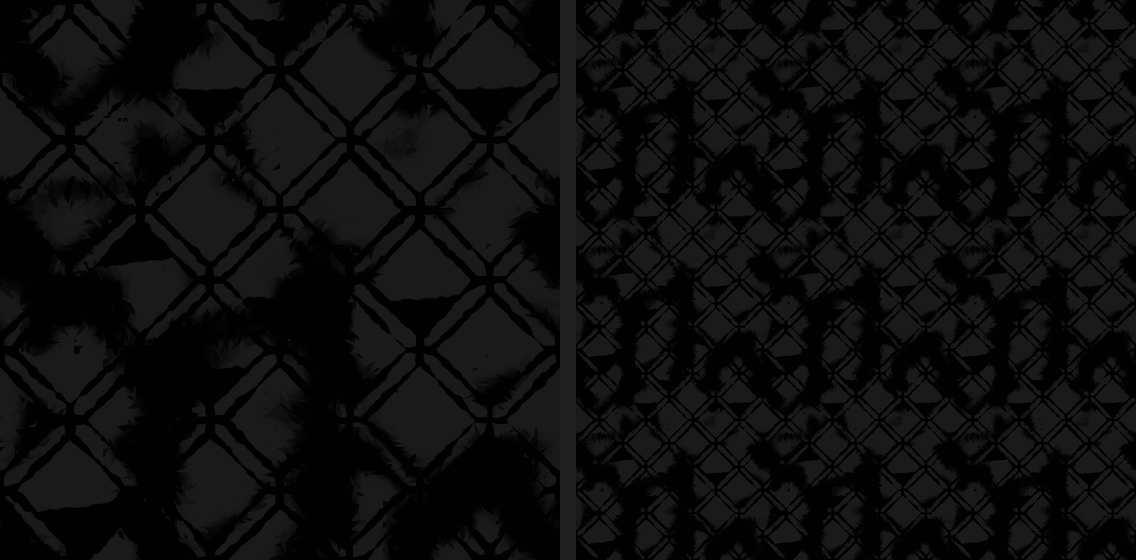
Left: one tile. Right: repeated 3 by 3.
A three.js fragment shader for this texture map:

```glsl
// Worn diamond paving: a 4 by 4 diagonal lattice of dark square slabs framed by
// narrow chamfered strips with black joints. Wrapped noise lays soot patches, and
// small leaf-shaped flakes break up their borders. Everything tiles.
varying vec2 vUv;

const float REPEATS = 4.0;
const float FLAKES = 38.0;
const vec3 STONE = vec3(0.1);
const vec3 SOOT = vec3(0.002);

vec3 hash3(vec2 key, float seed) {
  vec3 p = fract(vec3(key, seed) * vec3(0.1031, 0.1030, 0.0973) + 0.137);
  p += dot(p, p.yxz + 33.33);
  return fract((p.xxy + p.yxx) * p.zyx);
}

// Value noise that wraps after a whole number of cells
float noise(vec2 uv, float period) {
  vec2 p = uv * period;
  vec2 i = floor(p);
  vec2 f = fract(p);
  f = f * f * (3.0 - 2.0 * f);
  float a = hash3(mod(i, period), period).x;
  float b = hash3(mod(i + vec2(1.0, 0.0), period), period).x;
  float c = hash3(mod(i + vec2(0.0, 1.0), period), period).x;
  float d = hash3(mod(i + 1.0, period), period).x;
  return mix(mix(a, b, f.x), mix(c, d, f.x), f.y);
}

// Canvas position to the diagonal lattice, whose slabs sit on whole numbers
vec2 toLattice(vec2 uv) {
  return REPEATS * vec2(uv.x + uv.y, uv.x - uv.y);
}

// Wrapped whole-number key of a slab centre or an edge midpoint
vec2 latticeKey(vec2 g) {
  return mod(floor(vec2(g.x + g.y, g.x - g.y) * 2.0 + 0.5), 4.0 * REPEATS);
}

float fill(float dist) {
  return 1.0 - smoothstep(-0.007, 0.007, dist);
}

// Square slab; some lose a corner to a nearly level straight cut
float slab(vec2 q, vec2 key, float wobble) {
  vec3 h = hash3(key, 3.0);
  float dist = max(abs(q.x), abs(q.y)) - 0.395 + 0.03 * h.x;
  vec2 p = 0.5 * vec2(q.x + q.y, q.x - q.y);
  float side = h.y < 0.5 ? -1.0 : 1.0;
  float cut = side * p.y + (h.x - 0.5) * 0.4 * p.x - 0.13;
  if (h.z < 0.25) dist = max(dist, cut);
  return fill(dist + wobble * 0.7);
}

// Strip along the nearest lattice edge, tapered, with pointed ends
float strip(vec2 g, vec2 id, float wobble) {
  vec2 q = g - id;
  bool onX = abs(q.x) > abs(q.y);
  vec2 edge = onX ? vec2(floor(g.x) + 0.5, id.y) : vec2(id.x, floor(g.y) + 0.5);
  float across = 0.5 - (onX ? abs(q.x) : abs(q.y));
  float along = onX ? q.y : q.x;
  vec3 h = hash3(latticeKey(edge), 7.0);
  float width = mix(0.048, 0.076, h.x) + (h.y - 0.5) * 0.07 * along;
  float dist = max(across - width, abs(along) + across - 0.44);
  return fill(dist + wobble) * step(0.1, h.z);
}

// Soot: broad patches plus one dirty side on each slab
float soot(vec2 uv) {
  vec2 g = toLattice(uv);
  vec2 id = floor(g + 0.5);
  vec2 q = g - id;
  float patches = 0.65 * noise(uv, 7.0) + 0.35 * noise(uv, 15.0);
  float angle = 6.2832 * hash3(latticeKey(id), 11.0).x;
  float side = dot(q, vec2(cos(angle), sin(angle))) + (patches - 0.5) * 0.8;
  float inner = 1.0 - smoothstep(0.4, 0.49, max(abs(q.x), abs(q.y)));
  return max(smoothstep(0.54, 0.7, patches), inner * smoothstep(0.19, 0.4, side));
}

// Curved pointed leaf, about one flake cell long on each side of its centre
float leaf(vec2 p, float angle, float width) {
  float c = cos(angle);
  float s = sin(angle);
  vec2 r = vec2(c * p.x + s * p.y, c * p.y - s * p.x) / 0.85;
  float halfWidth = width * (1.0 - r.x * r.x) * (1.0 - 0.5 * r.x);
  return 1.0 - smoothstep(-0.04, 0.04, abs(r.y + 0.2 * r.x * r.x - 0.1) - halfWidth);
}

// Paint flakes over the soot, each toned by the soot at its own centre
float flakedSoot(vec2 uv) {
  float amount = soot(uv);
  vec2 cell = floor(uv * FLAKES);
  for (int y = -1; y <= 1; y++) {
    for (int x = -1; x <= 1; x++) {
      vec2 c = cell + vec2(float(x), float(y));
      for (int k = 0; k < 2; k++) {
        vec3 h = hash3(mod(c, FLAKES), 17.0 + 6.0 * float(k));
        vec2 centre = (c + h.xy) / FLAKES;
        float angle = 12.0 * noise(centre, 5.0) + 1.8 * h.z;
        float mask = leaf((uv - centre) * FLAKES, angle, mix(0.12, 0.3, h.x));
        float tone = smoothstep(0.08, 0.75, soot(centre) + (h.y - 0.5) * 0.15);
        amount = mix(amount, tone, 0.85 * mask);
      }
    }
  }
  return amount;
}

void main() {
  vec2 g = toLattice(vUv);
  vec2 id = floor(g + 0.5);
  float wobble = 0.035 * (noise(vUv, 90.0) - 0.5) + 0.045 * (noise(vUv, 28.0) - 0.5);
  float stone = max(slab(g - id, latticeKey(id), wobble), strip(g, id, wobble));
  stone *= 1.0 - flakedSoot(vUv);
  gl_FragColor = vec4(mix(SOOT, STONE, stone), 1.0);
}
```
